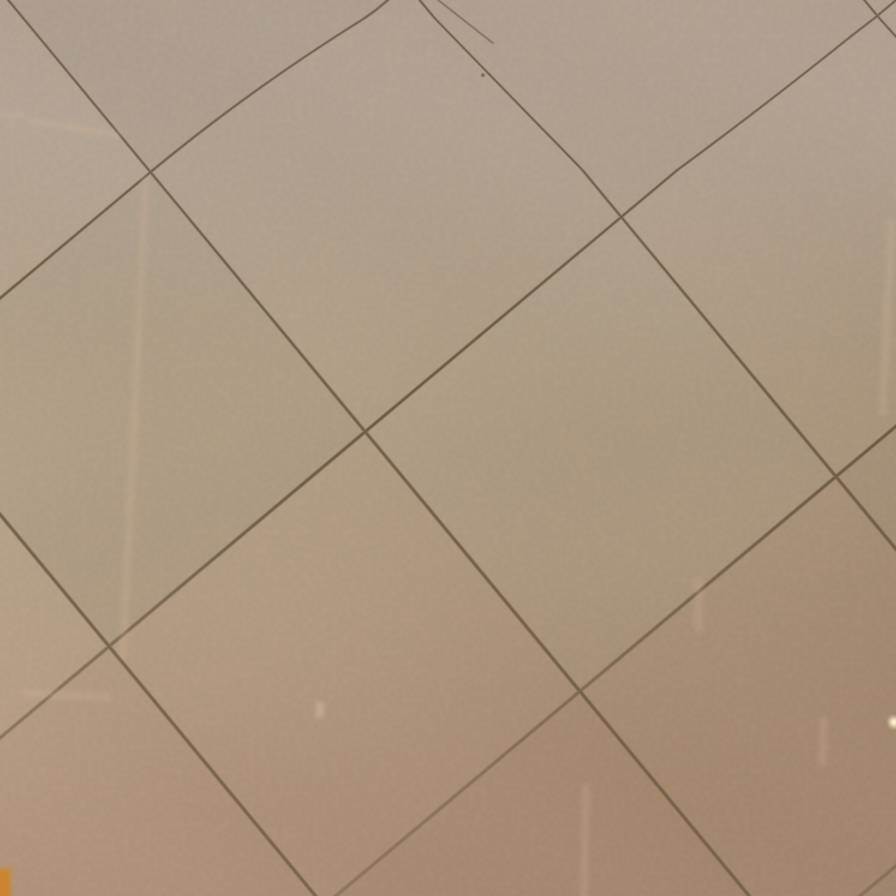
Give the GLSL for this texture, as a WebGL 2 fragment shader.

```glsl
#version 300 es
precision highp float;
uniform vec2 u_resolution;
out vec4 fragColor;

const vec2 CROSSING = vec2(0.4076, 0.5182);
const vec2 STEP_DOWN = vec2(0.2396, -0.2897);
const vec2 STEP_UP = vec2(0.2858, 0.2396);

const vec3 UPPER_TILE = vec3(0.69, 0.63, 0.57);
const vec3 MIDDLE_TILE = vec3(0.69, 0.61, 0.515);
const vec3 LOWER_TILE = vec3(0.665, 0.56, 0.46);
const vec3 GROUT = vec3(0.38, 0.31, 0.23);
const vec3 GLARE = vec3(0.84, 0.72, 0.61);
const vec3 SPARK = vec3(1.0, 0.95, 0.80);
const vec3 AMBER = vec3(0.80, 0.52, 0.18);

// Glare streaks: start and end of each
const vec4 STREAKS[9] = vec4[9](
  vec4(0.163, 0.80, 0.137, 0.27), vec4(0.654, 0.12, 0.652, 0.0),
  vec4(0.919, 0.195, 0.918, 0.15), vec4(0.995, 0.75, 0.985, 0.54),
  vec4(0.78, 0.35, 0.78, 0.30), vec4(0.0, 0.872, 0.024, 0.872),
  vec4(0.035, 0.865, 0.13, 0.85), vec4(0.03, 0.226, 0.12, 0.222),
  vec4(0.357, 0.212, 0.357, 0.204));

vec2 hash2(vec2 p) {
  vec3 q = fract(p.xyx * vec3(0.1031, 0.1030, 0.0973));
  q += dot(q, q.yzx + 33.33);
  return fract((q.xx + q.yz) * q.zy);
}

// Distance to the nearest scattered point
float cellular(vec2 p) {
  vec2 cell = floor(p);
  float nearest = 2.0;
  for (int y = -1; y <= 1; y++) {
    for (int x = -1; x <= 1; x++) {
      vec2 c = cell + vec2(x, y);
      nearest = min(nearest, distance(p, c + hash2(c + 40.0)));
    }
  }
  return nearest;
}

float segmentDistance(vec2 p, vec2 a, vec2 b) {
  vec2 d = b - a;
  return distance(p, a + d * clamp(dot(p - a, d) / dot(d, d), 0.0, 1.0));
}

float softLine(float d, float halfWidth, float blur) {
  return 1.0 - smoothstep(halfWidth - blur, halfWidth + blur, d);
}

float ramp(float from, float to, float x) {
  return clamp((x - from) / (to - from), 0.0, 1.0);
}

// Slight bend of the joints near the upper edge
vec2 bend(vec2 p) {
  float across = ramp(0.15, 0.42, p.x) * (1.0 - 0.5 * ramp(0.6, 0.95, p.x));
  return p + vec2(0.0, 0.03 * across * ramp(0.81, 0.98, p.y));
}

vec3 tileColor(vec2 p, vec2 id) {
  vec3 color = mix(LOWER_TILE, MIDDLE_TILE, smoothstep(0.0, 0.58, p.y + 0.2 * (0.5 - p.x)));
  color = mix(color, UPPER_TILE, smoothstep(0.5, 0.95, p.y));
  color += 0.05 * (0.42 - p.x) * smoothstep(1.1, 0.5, p.y);

  // Each tile has its own lightness and warmth
  vec2 tint = hash2(id + 17.0) - 0.5;
  color += 0.022 * tint.x + vec3(-0.008, 0.006, 0.008) * tint.y;

  float clouds = sin(p.x * 9.0 + 2.0 * sin(p.y * 7.0)) * sin(p.y * 11.0 + p.x * 4.0);
  float grain = cellular(p * 150.0) - 0.5;
  float mottle = cellular(p * 32.0) - 0.5;
  return color + 0.006 * clouds + 0.018 * grain + vec3(0.008, 0.003, -0.005) * mottle;
}

// Joint coverage, finer toward the top and paler toward the bottom
float joints(vec2 p, vec2 grid, float blur) {
  vec2 d = abs(fract(grid + 0.5) - 0.5) * vec2(length(STEP_DOWN), length(STEP_UP));
  float halfWidth = mix(0.0019, 0.0011, smoothstep(0.3, 1.0, p.y));
  float rising = softLine(d.x, halfWidth, blur) * mix(0.4, 0.9, smoothstep(0.0, 0.6, p.y));
  float falling = softLine(d.y, halfWidth, blur) * mix(0.68, 0.92, p.y);
  return max(rising, falling);
}

float glare(vec2 p) {
  float light = 0.0;
  for (int i = 0; i < 9; i++) {
    float d = segmentDistance(p, STREAKS[i].xy, STREAKS[i].zw);
    float strength = i == 8 ? 0.6 : 0.24;
    light = max(light, strength * softLine(d, 0.004, 0.006));
  }
  return light;
}

void main() {
  vec2 p = gl_FragCoord.xy / u_resolution;
  float blur = max(0.0016, 0.7 / u_resolution.y);
  vec2 grid = inverse(mat2(STEP_DOWN, STEP_UP)) * (bend(p) - CROSSING);

  vec3 color = tileColor(p, floor(grid));
  color = mix(color, GROUT, joints(p, grid, blur));

  // Stray scratch and a chip beside the bent joint
  float scratch = segmentDistance(p, vec2(0.489, 1.0), vec2(0.55, 0.952));
  color = mix(color, GROUT, 0.7 * softLine(scratch, 0.0008, blur));
  color = mix(color, GROUT, 0.7 * softLine(distance(p, vec2(0.539, 0.916)), 0.002, blur));

  // Reflections and the warm corner
  color = mix(color, GLARE, glare(p));
  color = mix(color, SPARK, softLine(distance(p, vec2(0.998, 0.194)), 0.005, 0.005));
  vec2 corner = p - vec2(0.012, 0.03);
  color = mix(color, AMBER, softLine(max(corner.x, corner.y), 0.0, 0.006));

  fragColor = vec4(color, 1.0);
}
```
